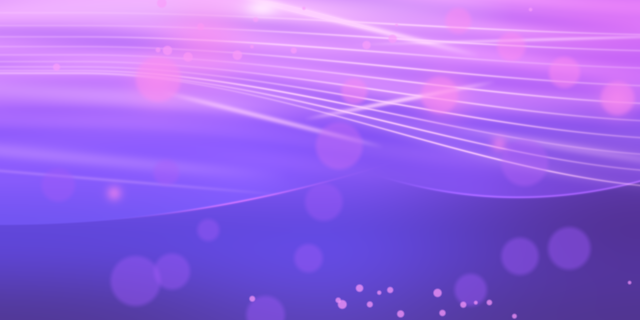
Give the GLSL for this background, as a Shadertoy shader.

```glsl
// Violet abstract background: a fan of light threads, soft veils and drifting bokeh.

float hash(float n) {
    return fract(sin(n * 127.1) * 4375.85);
}

vec2 gradientAt(vec2 cell) {
    float angle = 6.2832 * hash(dot(cell, vec2(1.0, 57.3)));
    return vec2(cos(angle), sin(angle));
}

float gradientNoise(vec2 p) {
    vec2 i = floor(p), f = fract(p), u = f * f * (3.0 - 2.0 * f), e = vec2(1, 0);
    float low = mix(dot(gradientAt(i), f), dot(gradientAt(i + e), f - e), u.x);
    float high = mix(dot(gradientAt(i + e.yx), f - e.yx), dot(gradientAt(i + 1.0), f - 1.0), u.x);
    return mix(low, high, u.y);
}

float gauss(float d, float width) {
    return exp(-d * d / (width * width));
}

// Straight ray from a to b, fading out at both ends
float ray(vec2 p, vec2 a, vec2 b, float width) {
    vec2 ab = b - a;
    float h = clamp(dot(p - a, ab) / dot(ab, ab), 0.0, 1.0);
    return gauss(length(p - a - ab * h), width) * 4.0 * h * (1.0 - h);
}

float disc(vec2 p, vec2 center, float radius, float blur) {
    return 1.0 - smoothstep(radius - blur, radius + blur, length(p - center));
}

// Bowed row of blurred discs; radii.x grows or shrinks to radii.y
vec3 bokeh(vec3 color, vec2 p, vec2 a, vec2 b, float bow, vec2 radii, int count) {
    for (int i = 0; i < count; i++) {
        float t = float(i) / float(count - 1);
        vec2 center = mix(a, b, t) + vec2(0.0, bow * 4.0 * t * (1.0 - t));
        vec3 tint = mix(vec3(0.62, 0.37, 0.96), vec3(1.0, 0.54, 0.92), smoothstep(0.4, 0.75, center.y));
        color = mix(color, tint, 0.42 * disc(p, center, mix(radii.x, radii.y, t), 0.011));
    }
    return color;
}

// Vertical gradient, dim at the lower right, magenta at the upper right
vec3 backdrop(vec2 p) {
    vec3 color = mix(vec3(0.34, 0.25, 0.58), vec3(0.39, 0.30, 0.82), smoothstep(-0.02, 0.27, p.y));
    color = mix(color, vec3(0.53, 0.36, 0.96), smoothstep(0.25, 0.52, p.y));
    color = mix(color, vec3(0.72, 0.45, 0.98), smoothstep(0.52, 0.78, p.y));
    color = mix(color, vec3(0.85, 0.57, 0.99), smoothstep(0.74, 0.96, p.y));
    color += vec3(0.04, 0.04, 0.13) * gauss(p.x - 1.0, 0.5) * gauss(p.y - 0.05, 0.2);
    float dim = smoothstep(1.0, 2.0, p.x) * gauss(p.y - 0.3, 0.3);
    color = mix(color, vec3(0.33, 0.20, 0.50), 0.75 * dim);
    float magenta = smoothstep(1.2, 2.0, p.x) * smoothstep(0.55, 0.9, p.y);
    return mix(color, vec3(0.80, 0.38, 0.92), 0.6 * magenta);
}

void mainImage(out vec4 fragColor, in vec2 fragCoord) {
    vec2 p = fragCoord / iResolution.xy * vec2(2, 1);
    vec3 color = backdrop(p), pinkWhite = vec3(1.0, 0.8, 1.0);

    // Curved veils with a lit lower rim
    float leftRim = p.y - 0.297 - 0.13 * p.x * p.x;
    float rightRim = p.y - 0.383 - 0.35 * (p.x - 1.62) * (p.x - 1.62);
    float leftFade = 1.0 - smoothstep(0.7, 1.1, p.x);
    float rightFade = smoothstep(1.15, 1.55, p.x);
    color += vec3(0.05, 0.05, 0.1) * leftFade * smoothstep(-0.004, 0.004, leftRim) * exp(-5.0 * max(leftRim, 0.0));
    color += vec3(0.09, 0.05, 0.15) * rightFade * smoothstep(-0.004, 0.004, rightRim) * exp(-5.0 * max(rightRim, 0.0));
    color += vec3(0.25, 0.09, 0.08) * gauss(leftRim, 0.004) * gauss(p.x - 0.75, 0.22);
    color += vec3(0.17, 0.10, 0.2) * gauss(rightRim, 0.004) * rightFade;

    // Silky streaks that follow the fan
    float sweep = smoothstep(0.25, 2.2, p.x);
    float silk = gradientNoise(vec2(p.x * 1.3, (p.y + 0.2 * sweep) * 15.0));
    color += vec3(0.2, 0.16, 0.04) * silk * smoothstep(0.35, 0.75, p.y);

    // Fan of thin threads, spread at the left and falling to the right
    float threads = 0.0;
    for (int i = 0; i < 10; i++) {
        float s = float(i) / 9.0;
        float d = p.y - mix(0.77, 0.96, s * s) + (0.29 * pow(1.0 - s, 1.5) + 0.07) * sweep;
        float shine = 0.2 + 0.42 * gauss(p.x - 0.9 - 0.6 * hash(float(i) + 3.0), 0.45);
        threads += shine * (gauss(d, 0.0038) + 0.2 * gauss(d, 0.02));
    }
    color = mix(color, pinkWhite, min(threads, 0.85));

    // Crossing rays and wide soft beams
    float rays = 0.9 * ray(p, vec2(0.68, 1.03), vec2(1.5, 0.825), 0.010);
    rays += 0.75 * ray(p, vec2(0.95, 0.627), vec2(1.55, 0.745), 0.008);
    rays += 0.55 * ray(p, vec2(0.5, 0.715), vec2(1.2, 0.54), 0.009);
    rays += 0.50 * ray(p, vec2(1.1, 0.86), vec2(2.2, 0.89), 0.006);
    rays += 0.25 * ray(p, vec2(1.4, 0.60), vec2(2.2, 0.47), 0.016);
    rays += 0.30 * ray(p, vec2(-0.5, 0.75), vec2(1.0, 0.66), 0.035);
    rays += 0.24 * ray(p, vec2(-0.5, 0.57), vec2(0.9, 0.45), 0.025);
    rays += 0.18 * ray(p, vec2(-0.4, 0.50), vec2(0.9, 0.39), 0.006);
    rays += 0.50 * ray(p, vec2(-0.3, 0.98), vec2(1.6, 0.97), 0.05);
    color = mix(color, pinkWhite, min(rays, 0.9));

    // Rows of bokeh, pink above and violet below
    color = bokeh(color, p, vec2(0.964, 0.193), vec2(1.06, 0.544), 0.0, vec2(0.044, 0.073), 3);
    color = bokeh(color, p, vec2(0.424, 0.122), vec2(0.651, 0.281), -0.05, vec2(0.078, 0.034), 3);
    color = bokeh(color, p, vec2(1.471, 0.094), vec2(1.779, 0.224), 0.04, vec2(0.05, 0.066), 3);
    color = bokeh(color, p, vec2(0.182, 0.422), vec2(0.52, 0.461), 0.0, vec2(0.052, 0.04), 2);
    color = bokeh(color, p, vec2(1.432, 0.935), vec2(1.93, 0.693), 0.0, vec2(0.04, 0.052), 4);
    color = bokeh(color, p, vec2(1.107, 0.714), vec2(1.64, 0.492), 0.1, vec2(0.04, 0.073), 3);
    color = bokeh(color, p, vec2(0.495, 0.753), vec2(0.83, 0.015), 0.0, vec2(0.07, 0.06), 2);

    // Small sparks along the floor and the ceiling
    for (int i = 0; i < 30; i++) {
        float n = float(i), x = hash(n + 9.0), y = hash(n + 40.0);
        vec2 center = i % 2 == 0 ? vec2(0.6 + 1.4 * x, 0.13 * y) : vec2(1.7 * x, 0.75 + 0.25 * y);
        color = mix(color, vec3(0.96, 0.6, 0.98), 0.7 * disc(p, center, mix(0.004, 0.015, hash(n + 71.0)), 0.004));
    }

    // Warm hot spots, each as x, y, radius
    vec3 spots[6] = vec3[6](vec3(0.357, 0.396, 0.024), vec3(0.49, 0.75, 0.07), vec3(1.39, 0.7, 0.07),
        vec3(1.93, 0.69, 0.05), vec3(1.56, 0.55, 0.025), vec3(0.64, 0.87, 0.12));
    for (int i = 0; i < 6; i++)
        color = mix(color, vec3(1.0, 0.55, 0.9), 0.5 * gauss(length(p - spots[i].xy), spots[i].z));
    color = mix(color, vec3(1.0, 0.88, 1.0), 0.9 * gauss(length((p - vec2(0.82, 0.975)) * vec2(0.5, 1.0)), 0.025));

    // Gentle contrast curve
    color = clamp(color, 0.0, 1.0);
    fragColor = vec4(mix(color, color * color * (3.0 - 2.0 * color), 0.3), 1.0);
}
```
